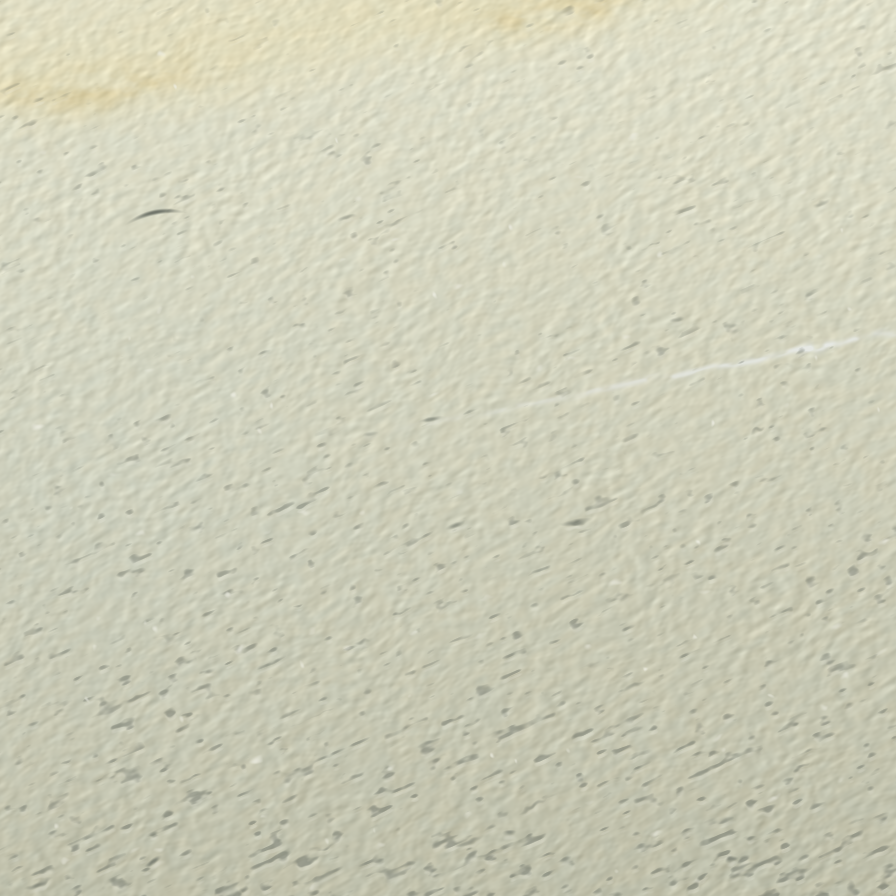
Give the GLSL for this texture, as a Shadertoy shader.

```glsl
// Pale sandy stone: a soft vertical shade with an ochre stain and a thin vein.
// Slanted relief noise gives the grain; thresholded noise cuts ragged pits and
// hashed cells scatter gouges and chips, all denser towards the bottom.

const vec3 STONE_LOW = vec3(0.748, 0.750, 0.668);
const vec3 STONE_HIGH = vec3(0.876, 0.874, 0.790);
const vec3 OCHRE_PALE = vec3(0.885, 0.860, 0.725);
const vec3 OCHRE_DEEP = vec3(0.835, 0.765, 0.560);
const vec3 PIT_COLOR = vec3(0.42, 0.44, 0.40);
const vec3 CHIP_COLOR = vec3(0.94, 0.94, 0.90);
const vec3 VEIN_COLOR = vec3(0.90, 0.91, 0.89);
const float GRAIN_ANGLE = 0.58;
const vec2 GRAIN_FREQ = vec2(90.0, 165.0);
const float GRAIN_CONTRAST = 0.058;
const float FINE_CONTRAST = 0.030;
const float PIT_ANGLE = 0.42;
const vec2 PIT_FREQ = vec2(62.0, 150.0);
const float GOUGE_CELLS = 19.0;
const float CHIP_CELLS = 30.0;

vec3 hash3(vec2 p) {
    vec3 q = fract(vec3(p.xyx) * vec3(0.1031, 0.1030, 0.0973));
    q += dot(q, q.yxz + 33.33);
    return fract((q.xxy + q.yzz) * q.zyx);
}

float noise(vec2 p) {
    vec2 i = floor(p), f = fract(p);
    f = f * f * (3.0 - 2.0 * f);
    float low = mix(hash3(i).x, hash3(i + vec2(1, 0)).x, f.x);
    float high = mix(hash3(i + vec2(0, 1)).x, hash3(i + vec2(1, 1)).x, f.x);
    return mix(low, high, f.y);
}

float fbm(vec2 p) {
    float sum = 0.0, amp = 0.5;
    for (int i = 0; i < 4; i++) {
        sum += amp * noise(p);
        p = p * 2.03 + 17.0;
        amp *= 0.5;
    }
    return sum;
}

vec2 turn(vec2 p, float a) {
    return vec2(cos(a) * p.x + sin(a) * p.y, cos(a) * p.y - sin(a) * p.x);
}

// Noise lit from one side, stretched along the grain.
float relief(vec2 p, vec2 freq) {
    vec2 q = p * freq;
    vec2 lightStep = vec2(0.2, -0.5);
    return noise(q + lightStep) - noise(q - lightStep);
}

// Ragged slanted hollows; a higher level leaves fewer of them.
float hollows(vec2 p, float level) {
    vec2 q = turn(p, PIT_ANGLE) * PIT_FREQ + 200.0;
    float n = 0.78 * noise(q) + 0.22 * noise(q * 2.1 + 9.0);
    return smoothstep(level, level + 0.22, n);
}

float spot(vec2 d, vec2 size) {
    return 1.0 - smoothstep(0.1, 1.2, length(d / size));
}

// Scattered slanted flecks: x is the body, y the lit rim beneath it.
vec2 flecks(vec2 p, float cells, float share, vec2 size) {
    vec2 q = p * cells, result = vec2(0.0);
    for (int j = -1; j <= 1; j++)
    for (int i = -1; i <= 1; i++) {
        vec2 cell = floor(q) + vec2(i, j);
        vec3 h = hash3(cell + cells * 3.0);
        vec3 k = hash3(cell + cells * 7.0 + 91.0);
        vec2 d = turn(q - cell - h.yz, 0.1 + 0.5 * k.x);
        vec2 s = size * vec2(0.4 + 0.9 * k.y * k.y, 0.7 + 0.5 * k.z);
        float shown = step(h.x, share) * (0.3 + 0.7 * k.z);
        result = max(result, shown * vec2(spot(d, s), spot(d + vec2(0.0, s.y * 1.6), s)));
    }
    return result;
}

void mainImage(out vec4 fragColor, in vec2 fragCoord) {
    vec2 p = fragCoord / iResolution.xy;
    float depth = 1.0 - p.y;

    // Broad shade with faint cloudiness
    float cloud = fbm(turn(p, 0.2) * vec2(3.0, 7.0)) - 0.47;
    vec3 color = mix(STONE_LOW, STONE_HIGH, p.y + 0.08 * cloud + 0.10 * (0.5 - p.x) * depth);
    vec2 coolOffset = p - vec2(0.1, 0.47);
    color += vec3(-0.004, 0.004, 0.014) * exp(-12.0 * dot(coolOffset, coolOffset));

    // Ochre stain along the upper edge
    float rise = p.y - 0.882 - 0.165 * p.x + 0.04 * (fbm(p * 9.0) - 0.47);
    float band = smoothstep(-0.07, 0.03, rise) * (1.0 - 0.6 * smoothstep(0.0, 0.12, rise));
    band *= 1.0 - smoothstep(0.6, 0.95, p.x);
    float blotch = pow(0.5 + 0.5 * cos((p.x - 0.11) * 12.0), 2.0) * exp(-pow(rise / 0.022, 2.0));
    color = mix(color, OCHRE_PALE, 0.85 * band);
    color = mix(color, OCHRE_DEEP, 0.8 * band * blotch * smoothstep(0.2, 0.8, fbm(p * vec2(30.0, 55.0))));

    // Slanted grain
    vec2 g = turn(p + 0.008 * vec2(noise(p * 17.0), noise(p * 17.0 + 40.0)), GRAIN_ANGLE);
    float patchy = 0.6 + 0.8 * noise(p * 22.0 + 5.0);
    color += GRAIN_CONTRAST * patchy * relief(g, GRAIN_FREQ);
    color += FINE_CONTRAST * relief(g + 3.0, GRAIN_FREQ * 1.8);
    color += vec3(0.014, 0.0, -0.014) * (noise(g * GRAIN_FREQ * 0.7 + 60.0) - 0.5);

    // Broken pale vein with a mineral eye
    float veinDist = p.y - 0.433 - 0.197 * p.x + 0.005 * (noise(p * 45.0) - 0.5);
    float crumbs = smoothstep(0.2, 0.75, noise(turn(p, 0.3) * vec2(75.0, 190.0)));
    float veinFade = smoothstep(0.30, 0.90, p.x) * (0.2 + 0.8 * crumbs);
    float eye = spot(turn(p - vec2(0.912, 0.613), 0.2), vec2(0.028, 0.011));
    float vein = exp(-pow(veinDist / 0.0036, 2.0)) * veinFade;
    color = mix(color, VEIN_COLOR, clamp(0.9 * vein + 0.5 * eye * crumbs, 0.0, 1.0));

    // Ragged pits with lit lower edges, gathered in patches
    float wear = depth * depth;
    float cluster = noise(turn(p, 0.3) * vec2(9.0, 16.0) + 30.0) - 0.5;
    float level = 0.78 - 0.13 * wear - 0.10 * cluster;
    float pit = hollows(p, level);
    float rim = hollows(p + vec2(-0.001, 0.0045), level);
    color = mix(color, CHIP_COLOR, 0.22 * rim);
    color = mix(color, PIT_COLOR, mix(0.30, 0.52, depth) * pit);

    // Sparse gouges and chips with crumbled outlines
    vec2 crumbled = p + 0.004 * (vec2(noise(p * 140.0), noise(p * 140.0 + 70.0)) - 0.5);
    vec2 gouges = flecks(crumbled, GOUGE_CELLS, mix(0.02, 0.16, wear), vec2(0.26, 0.060));
    vec2 chips = flecks(crumbled, CHIP_CELLS, mix(0.04, 0.13, depth), vec2(0.20, 0.11));
    color = mix(color, CHIP_COLOR, 0.4 * gouges.y);
    color = mix(color, CHIP_COLOR, 0.7 * chips.x);
    color = mix(color, PIT_COLOR, 0.8 * gouges.x);

    // One long tapered scratch
    vec2 along = turn(p - vec2(0.173, 0.761), 0.2);
    along.y += 6.0 * along.x * along.x - 0.002;
    color = mix(color, PIT_COLOR, 0.95 * spot(along, vec2(0.031, 0.0032)));

    fragColor = vec4(clamp(color, 0.0, 1.0), 1.0);
}
```
